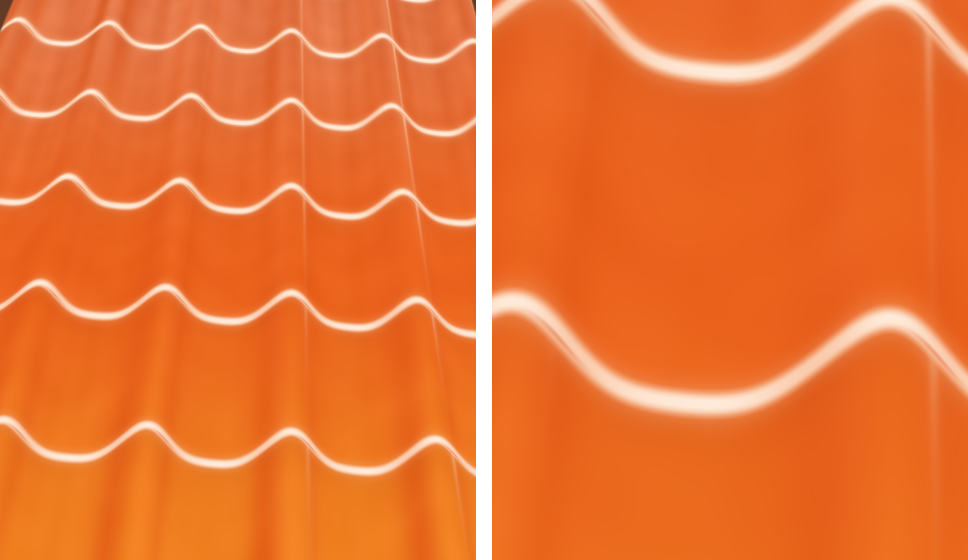
Left: the whole. Right: its middle third, enlarged.
Give the GLSL for this texture, as a Shadertoy shader.

```glsl
// Glazed orange roof sheets seen in perspective: wavy tile columns that widen
// toward the viewer, crossed by bright stepped edges. Screen points are mapped
// to (column, row) roof coordinates, then shaded with bands, streaks and noise.

const float TAU = 6.2831853;
const float CENTER_X = 0.521;     // column that runs straight down
const float FAR_PITCH = 0.1555;   // column pitch at the top of the canvas
const float PITCH_SLOPE = 0.1327; // pitch growth per unit of height
const float FIRST_ROW = 3.88;     // inverse pitch at the nearest edge
const float ROW_STEP = 0.566;     // inverse pitch between edges

const vec3 AMBER = vec3(0.94, 0.50, 0.125);
const vec3 ORANGE = vec3(0.92, 0.385, 0.115);
const vec3 DUSTY = vec3(0.89, 0.455, 0.265);
const vec3 RUST = vec3(0.87, 0.32, 0.08);
const vec3 PEACH = vec3(0.97, 0.73, 0.58);
const vec3 GLINT = vec3(1.0, 0.94, 0.88);
const vec3 BACKDROP = vec3(0.38, 0.23, 0.15);

vec2 hashGradient(vec2 cell) {
    vec2 k = vec2(dot(cell, vec2(127.1, 311.7)), dot(cell, vec2(269.5, 183.3)));
    return 2.0 * fract(sin(k) * 43758.5) - 1.0;
}

float gradientNoise(vec2 p) {
    vec2 i = floor(p), f = fract(p);
    vec2 w = f * f * f * (f * (f * 6.0 - 15.0) + 10.0);
    vec2 e = vec2(0.0, 1.0);
    float a = dot(hashGradient(i), f);
    float b = dot(hashGradient(i + e.yx), f - e.yx);
    float c = dot(hashGradient(i + e.xy), f - e.xy);
    float d = dot(hashGradient(i + e.yy), f - e.yy);
    return mix(mix(a, b, w.x), mix(c, d, w.x), w.y);
}

// Skewed phase: steep right shoulder, long gentle rise to the next crest
float wavePhase(float u) {
    float s = sin(TAU * u);
    return u + 0.075 * s + 0.025 * s * s;
}

// Drop below the crest, in units of column pitch
float waveDrop(float u) {
    return 0.125 * (1.0 - cos(TAU * wavePhase(u)));
}

// Soft band repeated once per column
float band(float u, float center, float width) {
    float d = (fract(u - center + 0.5) - 0.5) / width;
    return exp(-d * d);
}

// Returns column coordinate and local pitch for a point measured from the top
vec2 roofPoint(vec2 q) {
    float dx = q.x - CENTER_X;
    float level = q.y - 0.05 * dx - 0.019 * dx * dx;
    float pitch = FAR_PITCH + PITCH_SLOPE * level;
    for (int i = 0; i < 6; i++) {
        float drop = waveDrop(dx / pitch) * pitch;
        pitch = FAR_PITCH + PITCH_SLOPE * (level - drop);
    }
    return vec2(dx / pitch, pitch);
}

vec3 sheetColor(float u, float row, float y) {
    float below = ceil(row) - row; // 0 just under an edge, 1 at the next one
    float near = smoothstep(0.3, 1.0, y);
    float far = smoothstep(0.48, 0.0, y);
    vec3 col = mix(ORANGE, AMBER, smoothstep(0.48, 1.0, y));
    col = mix(col, DUSTY, far);

    // Shaded rise, lit crest and broad valley sheen
    col = mix(col, RUST, band(u, -0.18, 0.11) * mix(0.22, 0.62, near));
    col = mix(col, RUST, band(u, 0.14, 0.05) * 0.25);
    col = mix(col, AMBER + 0.03, band(u, 0.01, 0.06) * 0.5 * near);
    col = mix(col, AMBER, band(u, 0.45, 0.18) * 0.22 * near);

    // Long reflections and fine mottling
    float reflection = gradientNoise(vec2(u * 6.0, row * 0.35));
    float mottle = gradientNoise(vec2(u * 3.0, row * 4.0) + 19.0);
    col += vec3(0.05, 0.08, 0.09) * reflection * (0.3 + far);
    col += vec3(0.02, 0.03, 0.02) * mottle;
    col *= 1.0 - 0.05 * exp(-8.0 * below);

    // Thin glare along the right shoulders, stronger to the right
    float side = smoothstep(-1.4, 0.9, floor(u));
    float fade = 0.55 * exp(-4.0 * below) + 0.35 * smoothstep(0.65, 0.1, y);
    float glare = band(u, 0.11, 0.014) + 0.3 * band(u, 0.11, 0.05);
    return mix(col, PEACH, clamp(glare * side * fade, 0.0, 0.8));
}

void mainImage(out vec4 fragColor, in vec2 fragCoord) {
    float pixel = 1.0 / iResolution.y;
    vec2 q = vec2(fragCoord.x, iResolution.y - fragCoord.y) * pixel;
    vec2 roof = roofPoint(q);
    float u = roof.x, pitch = roof.y;
    float row = (1.0 / pitch - FIRST_ROW) / ROW_STEP;
    vec3 col = sheetColor(u, row, q.y);

    // Distance to the nearest edge, corrected for the slope of the wave
    float edgePitch = 1.0 / (FIRST_ROW + ROW_STEP * floor(row + 0.5));
    float slope = (waveDrop(u + 0.01) - waveDrop(u - 0.01)) / 0.02;
    float dist = (pitch - edgePitch) / PITCH_SLOPE / sqrt(1.0 + slope * slope);

    // Bright lip: white on crests and valleys, peach and thin on the slopes
    float shine = 0.5 + 0.5 * cos(2.0 * TAU * wavePhase(u));
    float halfWidth = edgePitch * mix(0.023, 0.032, shine);
    float soft = max(0.0028, pixel);
    float lip = smoothstep(halfWidth + soft, halfWidth - soft, abs(dist));
    float core = smoothstep(halfWidth, 0.2 * halfWidth, abs(dist));
    float halo = exp(-0.35 * dist * dist / (halfWidth * halfWidth));
    col = mix(col, PEACH, 0.38 * halo);
    col = mix(col, mix(PEACH, GLINT, core * (0.4 + 0.6 * shine)), lip * 0.95);

    // Fine seam under the right shoulder of each crest
    float seam = smoothstep(0.4, 0.0, abs(dist / halfWidth - 0.45));
    col = mix(col, DUSTY, seam * band(u, 0.12, 0.06) * 0.55);

    // Dark surroundings past the outer columns
    float inside = smoothstep(-3.22, -3.16, u) * smoothstep(2.15, 2.09, u);
    fragColor = vec4(clamp(mix(BACKDROP, col, inside), 0.0, 1.0), 1.0);
}
```
